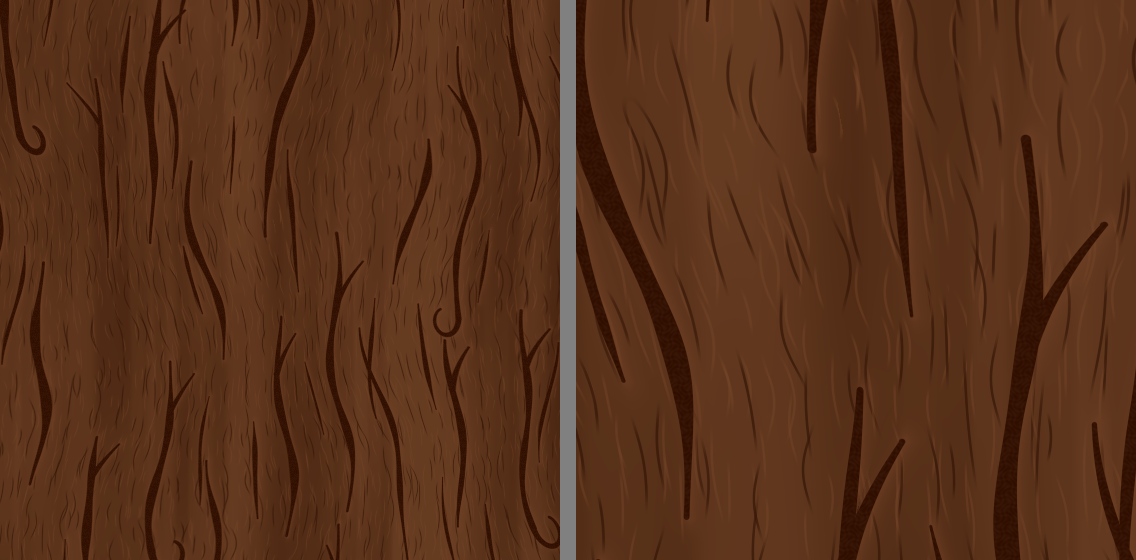
Left, the full canvas; right, a detail of the centre.
Give the GLSL for this texture, as a Shadertoy shader.

```glsl
// Carved brown bark: soft vertical bands of wood, fine dark and pale fibres,
// and wandering dark cracks with forks, curled ends and a lit rim.
// Cracks and fibres are scattered one per grid cell in a gently warped space.

vec4 hash4(vec2 p) {
    return fract(sin(dot(p, vec2(127.1, 311.7)) + vec4(0.0, 1.7, 3.1, 5.3)) * 43758.5);
}

// Sideways drift shared by all grain, so neighbours run alongside each other
float drift(vec2 p) {
    return 0.022 * sin(7.0 * p.y + 5.0 * p.x + 1.0) + 0.010 * sin(15.0 * p.y - 9.0 * p.x + 2.0);
}

// Flat vertical strips with short soft joints
float bands(float x, float count) {
    x *= count;
    float strip = floor(x);
    return mix(hash4(vec2(strip, count)).x, hash4(vec2(strip + 1.0, count)).x,
               smoothstep(0.6, 1.0, fract(x))) - 0.5;
}

float spine(float y, vec4 r) {
    return (r.x - 0.5) * 0.22 * y + 0.006 * sin(22.0 * y + 6.3 * r.y);
}

vec2 nearer(vec2 a, vec2 b) { return a.x < b.x ? a : b; }

// One crack rising from the origin: x = distance to its edge, y = side offset
vec2 crack(vec2 q, float len, float width, vec4 r, bool large) {
    bool hooked = large && r.z > 0.8;
    float turn = r.y > 0.5 ? 1.0 : -1.0;
    float y = clamp(q.y, 0.0, len), t = y / len;
    float dx = q.x - spine(y, r);
    float taper = mix(hooked ? 0.9 : 0.3, 1.0, smoothstep(0.0, 0.35, t))
                * (1.0 - 0.65 * smoothstep(0.7, 1.0, t)) * (1.0 + 0.18 * sin(50.0 * y + 9.0 * r.w));
    vec2 best = vec2(length(vec2(dx, q.y - y)) - width * taper, dx);

    // Fork near the top
    if (large && r.w > 0.5) {
        float joint = 0.74 * len, reach = 0.05 + 0.04 * r.x;
        float u = clamp(q.y - joint, 0.0, reach);
        float bx = q.x - spine(joint, r) - turn * (0.35 + 3.0 * u) * u;
        best = nearer(best, vec2(length(vec2(0.85 * bx, q.y - joint - u))
                                 - width * (0.8 - 0.5 * u / reach), bx));
    }
    // Curl below the foot
    if (hooked) {
        float radius = 0.022 + 0.012 * r.x;
        vec2 stretch = vec2(1.0, 1.4);
        vec2 v = vec2(turn * (q.x - spine(0.0, r)) - radius, q.y);
        float angle = atan(-v.y / stretch.y, -v.x);
        angle = min(angle < 0.0 ? angle + 6.2832 : angle, 4.2);
        vec2 rim = -radius * (1.0 - 0.1 * angle) * vec2(cos(angle), sin(angle)) * stretch;
        best = nearer(best, vec2(length(v - rim) - width * (0.95 - 0.12 * angle), turn * (v.x - rim.x)));
    }
    return best;
}

// Nearest crack of a staggered grid
vec2 crackLayer(vec2 p, vec2 cells, float shift, float width, float density, bool large) {
    vec2 best = vec2(1.0, 0.0);
    for (int i = -1; i <= 1; i++)
    for (int j = -1; j <= 1; j++) {
        float col = floor(p.x * cells.x + shift) + float(i);
        float stagger = hash4(vec2(col, 71.0 * shift + 5.0)).x;
        float row = floor(p.y * cells.y + stagger) + float(j);
        vec4 r = hash4(vec2(col, row) + 40.0 * shift);
        vec4 s = hash4(vec2(col, row) + 40.0 * shift + 17.0);
        if (s.w > density) continue;
        float span = mix(0.42, 0.92, s.y);
        vec2 root = (vec2(col - shift + 0.3 + 0.4 * s.x, row - stagger + s.z * (1.0 - span))) / cells;
        best = nearer(best, crack(p - root, span / cells.y, width * mix(0.7, 1.25, r.y), r, large));
    }
    return best;
}

// Hair-thin fibres; a few bend over into narrow hairpins
float fibres(vec2 p, vec2 cells, float seed, float width, float aa) {
    float col = floor(p.x * cells.x + seed * 0.37);
    vec2 g = vec2(p.x * cells.x + seed * 0.37, p.y * cells.y + hash4(vec2(col, seed)).y);
    vec4 r = hash4(floor(g) + seed * 13.0);
    vec2 f = fract(g) - 0.5;
    float halfLen = mix(0.2, 0.46, r.x);
    float fade = 1.0 - smoothstep(0.4, 1.0, abs(f.y) / halfLen);
    float x = (f.x - (r.y - 0.5) * 0.4 - (r.z - 0.5) * 0.6 * f.y - 0.3 * (r.w - 0.5) * cos(6.0 * f.y)) / cells.x;
    float d = abs(x);
    if (r.w > 0.93) d = abs(length(vec2(x, 0.35 * max(f.y - 0.2, 0.0) / cells.y)) - 0.007);
    return step(r.z, 0.8) * fade * (1.0 - smoothstep(width - aa, width + aa, d));
}

void mainImage(out vec4 fragColor, in vec2 fragCoord) {
    vec2 uv = fragCoord / iResolution.y;
    float aa = 0.8 / iResolution.y;
    vec2 p = vec2(uv.x + drift(uv), uv.y);

    // Banded wood
    float x = uv.x + 0.15 * drift(uv);
    float tone = 0.62 + 0.55 * bands(x, 8.0) + 0.35 * bands(x + 0.3, 21.0)
               + 0.25 * bands(x, 47.0) * (0.6 + 0.6 * sin(6.0 * uv.y + 20.0 * uv.x))
               + 0.10 * sin(5.0 * uv.y + 9.0 * uv.x) + 0.06 * sin(13.0 * uv.y - 31.0 * uv.x);
    vec3 color = mix(vec3(0.27, 0.13, 0.055), vec3(0.40, 0.235, 0.13), clamp(tone, 0.05, 1.0));

    // Fibres
    for (float k = 1.0; k < 4.0; k++) {
        float pale = fibres(p, vec2(27.0 + 5.0 * k, 10.0 + 2.0 * k), k + 6.0, 0.0008, aa);
        float dark = fibres(p, vec2(17.0 + 4.0 * k, 7.0 + 2.0 * k), k, 0.0009, aa);
        color = mix(color, vec3(0.47, 0.28, 0.16), 0.4 * pale);
        color = mix(color, vec3(0.20, 0.08, 0.02), 0.7 * dark);
    }

    // Cracks with a lit rim, mostly on the right
    vec2 gap = nearer(crackLayer(p, vec2(9.0, 1.8), 0.0, 0.0062, 0.95, true),
                      crackLayer(p, vec2(9.0, 3.6), 0.5, 0.0036, 0.65, false));
    float rim = exp(-max(gap.x, 0.0) / 0.005) * mix(0.15, 0.6, smoothstep(-0.004, 0.004, gap.y));
    color = mix(color, vec3(0.45, 0.26, 0.15), rim);
    float speckle = sin(900.0 * uv.x + 3.0 * sin(610.0 * uv.y)) * sin(830.0 * uv.y + 3.0 * sin(540.0 * uv.x));
    vec3 crackColor = vec3(0.20, 0.07, 0.01) + 0.018 * speckle;
    color = mix(color, crackColor, 1.0 - smoothstep(-aa, aa, gap.x));

    fragColor = vec4(color, 1.0);
}
```
